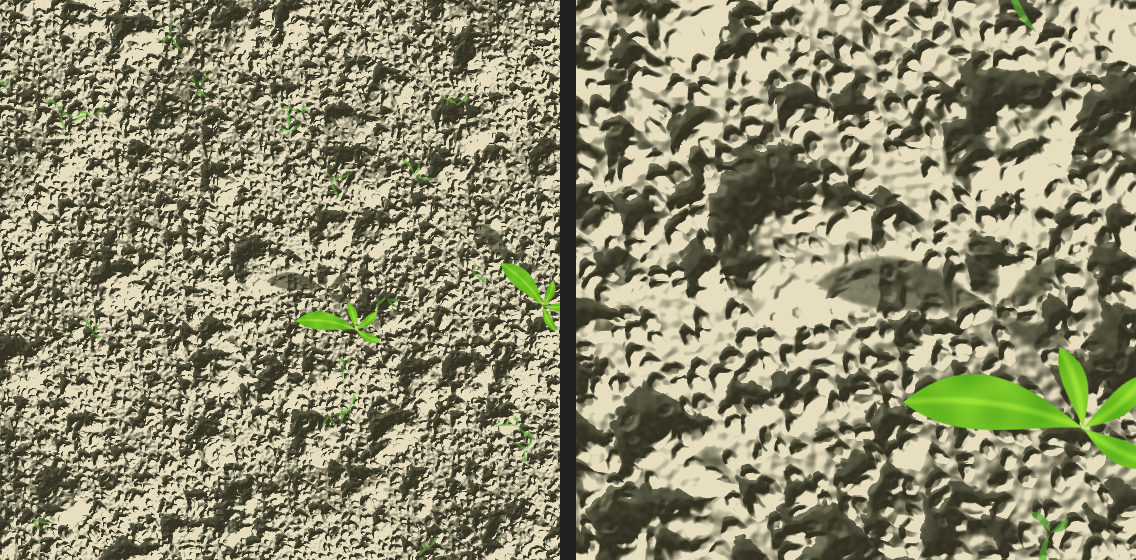
Left: the whole. Right: its middle third, enlarged.
This texture is drawn by a WebGL 1 fragment shader. Its source:

```glsl
precision highp float;
uniform vec2 u_resolution;

const vec3 SOIL_DARK = vec3(0.20, 0.19, 0.13);
const vec3 SOIL_DIM = vec3(0.38, 0.38, 0.29);
const vec3 SOIL_MID = vec3(0.62, 0.60, 0.50);
const vec3 SOIL_LIGHT = vec3(0.90, 0.87, 0.75);
const vec3 LEAF_DEEP = vec3(0.27, 0.62, 0.08);
const vec3 LEAF_BRIGHT = vec3(0.60, 0.88, 0.20);
const vec3 GRASS = vec3(0.42, 0.70, 0.25);

const vec2 SUN_DIR = vec2(0.6, -0.8);
const float SUN_SLOPE = 0.62;
const float SHADOW_REACH = 0.055;
const float SHADOW_SOFT = 0.0022;
const float LEAF_SHADOW = 0.088;
const float EXPOSURE = 1.62;

const vec3 CLOD_FREQ = vec3(11.0, 31.0, 72.0);
const vec3 CLOD_HEIGHT = vec3(0.030, 0.014, 0.0068);
const vec3 CLOD_DENSITY = vec3(0.33, 0.62, 0.92);
const float WARP = 0.007;
const float GRIT_FREQ = 150.0;
const float GRIT_HEIGHT = 0.0013;

const int TUFTS = 20;
const int BLADES = 3;
const int LEAVES = 4;
const vec3 SEEDLING_A = vec3(0.635, 0.412, 3.0);   // base, main leaf angle
const vec3 SEEDLING_B = vec3(0.970, 0.453, 2.35);

vec2 hash2(vec2 p) {
  vec3 q = fract(p.xyx * vec3(0.1031, 0.1030, 0.0973));
  q += dot(q, q.yzx + 33.33);
  return fract((q.xx + q.yz) * q.zy);
}

float corner(vec2 cell, vec2 d) {
  float a = 6.2832 * hash2(cell).x;
  return dot(vec2(cos(a), sin(a)), d);
}

float gradientNoise(vec2 p) {
  vec2 i = floor(p), f = p - i;
  vec2 u = f * f * f * (f * (f * 6.0 - 15.0) + 10.0);
  vec2 e = vec2(1.0, 0.0);
  return mix(mix(corner(i, f), corner(i + e, f - e), u.x),
             mix(corner(i + e.yx, f - e.yx), corner(i + 1.0, f - 1.0), u.x), u.y);
}

// Angular, tilted lumps scattered on a jittered grid
float clods(vec2 p, float density, float seed) {
  vec2 base = floor(p - 0.5);
  float top = 0.0;
  for (int y = 0; y < 2; y++) {
    for (int x = 0; x < 2; x++) {
      vec2 cell = base + vec2(float(x), float(y));
      vec2 place = hash2(cell + seed), trait = hash2(cell + seed + 57.3);
      vec2 d = p - cell - 0.5 - 0.7 * (place - 0.5);
      float a = 6.2832 * trait.x, c = cos(a), s = sin(a);
      vec2 q = abs(vec2(c * d.x + s * d.y, (c * d.y - s * d.x) * (1.0 + 0.5 * place.x)));
      float hexagon = max(q.x, dot(q, vec2(0.5, 0.866)));
      float dist = mix(length(q), hexagon, 0.7) / mix(0.36, 0.58, trait.y);
      float keep = step(fract(place.y * 7.0 + trait.x * 3.0), density);
      float tilt = 0.8 * dot(vec2(s, -c), d);
      top = max(top, keep * smoothstep(0.0, 0.6, 1.0 - dist) * (0.55 + 0.45 * trait.y + tilt));
    }
  }
  return top;
}

float soilHeight(vec2 p) {
  vec2 w = p + WARP * vec2(gradientNoise(p * 42.0), gradientNoise(p * 42.0 + 91.0));
  float big = clods(w * CLOD_FREQ.x, CLOD_DENSITY.x, 3.0);
  float mid = clods(w * CLOD_FREQ.y, CLOD_DENSITY.y, 19.0);
  float crumb = clods(w * CLOD_FREQ.z, CLOD_DENSITY.z, 41.0);
  vec3 layers = vec3(big, mid * (1.0 - 0.5 * big), crumb * (1.0 - 0.55 * big));
  return dot(layers, CLOD_HEIGHT) + 0.025 * gradientNoise(p * 5.0)
       + GRIT_HEIGHT * gradientNoise(p * GRIT_FREQ);
}

// Signed distance-like leaf outline (x) and offset from its midrib (y)
vec2 leaf(vec2 p, float angle, float len, float halfWidth, float bend) {
  float c = cos(angle), s = sin(angle);
  vec2 q = vec2(c * p.x + s * p.y, c * p.y - s * p.x);
  float x = q.x / len;
  q.y += bend * len * x * (1.0 - x);
  float outline = halfWidth * x * (1.0 - x) * (2.0 + 3.0 * clamp(x, 0.0, 1.0));
  return vec2(abs(q.y) - outline, abs(q.y));
}

vec2 seedling(vec2 p, vec3 plant) {
  vec2 nearest = vec2(1.0);
  for (int k = 0; k < LEAVES; k++) {
    float main = k == 0 ? 1.0 : 0.0;
    vec2 part = leaf(p - plant.xy, plant.z - 1.15 * float(k), mix(0.05, 0.108, main),
                     mix(0.008, 0.018, main), 0.25);
    if (part.x < nearest.x) nearest = part;
  }
  return nearest;
}

vec2 seedlings(vec2 p) {
  vec2 a = seedling(p, SEEDLING_A), b = seedling(p, SEEDLING_B);
  return a.x < b.x ? a : b;
}

float grass(vec2 p) {
  float nearest = 1.0;
  for (int t = 0; t < TUFTS; t++) {
    vec2 root = hash2(vec2(float(t) * 3.7, 8.0));
    for (int b = 0; b < BLADES; b++) {
      vec2 r = hash2(vec2(float(t) + 5.0, float(b) * 9.1 + 2.0));
      nearest = min(nearest, leaf(p - root, 6.2832 * r.x, mix(0.012, 0.042, r.y), 0.0024, 0.4).x);
    }
  }
  return nearest;
}

vec3 soilRamp(float t) {
  vec3 c = mix(SOIL_DARK, SOIL_DIM, clamp(t * 3.0, 0.0, 1.0));
  c = mix(c, SOIL_MID, clamp(t * 3.0 - 1.0, 0.0, 1.0));
  return mix(c, SOIL_LIGHT, clamp(t * 3.0 - 2.0, 0.0, 1.0));
}

void main() {
  vec2 p = gl_FragCoord.xy / u_resolution.y;
  float aa = 1.0 / u_resolution.y;

  // Surface slope and direct light
  float h = soilHeight(p), e = 0.0015;
  vec2 slope = vec2(soilHeight(p + vec2(e, 0.0)) - h, soilHeight(p + vec2(0.0, e)) - h) / e;
  float diffuse = max(dot(normalize(vec3(-slope, 1.0)), normalize(vec3(SUN_DIR, SUN_SLOPE))), 0.0);

  // Cast shadows, marched towards the sun
  float block = 0.0;
  for (int i = 1; i <= 10; i++) {
    float t = SHADOW_REACH * pow(float(i) / 10.0, 1.6);
    block = max(block, soilHeight(p + SUN_DIR * t) - h - SUN_SLOPE * t);
  }
  float shade = smoothstep(0.0, SHADOW_SOFT, block);
  float leafShade = 1.0 - smoothstep(-0.003, 0.003, seedlings(p + SUN_DIR * LEAF_SHADOW).x);
  shade = max(shade, 0.9 * leafShade);

  // Soil tone with sky light, damp hollows and grain
  float damp = smoothstep(0.08, 0.5, gradientNoise(vec2(p.x - 0.5 * p.y, p.y) * 4.5 + 12.0));
  float skyLight = 0.26 - 0.16 * dot(slope, SUN_DIR) - 7.0 * block;
  float tone = mix(diffuse * EXPOSURE, clamp(skyLight, 0.02, 0.42), shade);
  tone *= 1.0 - 0.3 * damp;
  tone += 0.09 * gradientNoise(p * 230.0);
  vec3 color = soilRamp(tone);

  // Grass blades and broad leaves
  float blade = 1.0 - smoothstep(-aa, aa, grass(p));
  color = mix(color, GRASS * (0.8 + 0.3 * diffuse), 0.9 * blade);
  vec2 broad = seedlings(p);
  float rib = 1.0 - smoothstep(0.0, 0.0035, broad.y);
  float sheen = 0.45 + 0.5 * gradientNoise(p * 45.0) + 0.4 * rib;
  vec3 green = mix(LEAF_DEEP, LEAF_BRIGHT, clamp(sheen, 0.0, 1.0));
  color = mix(color, green, 1.0 - smoothstep(-aa, aa, broad.x));

  gl_FragColor = vec4(color, 1.0);
}
```
